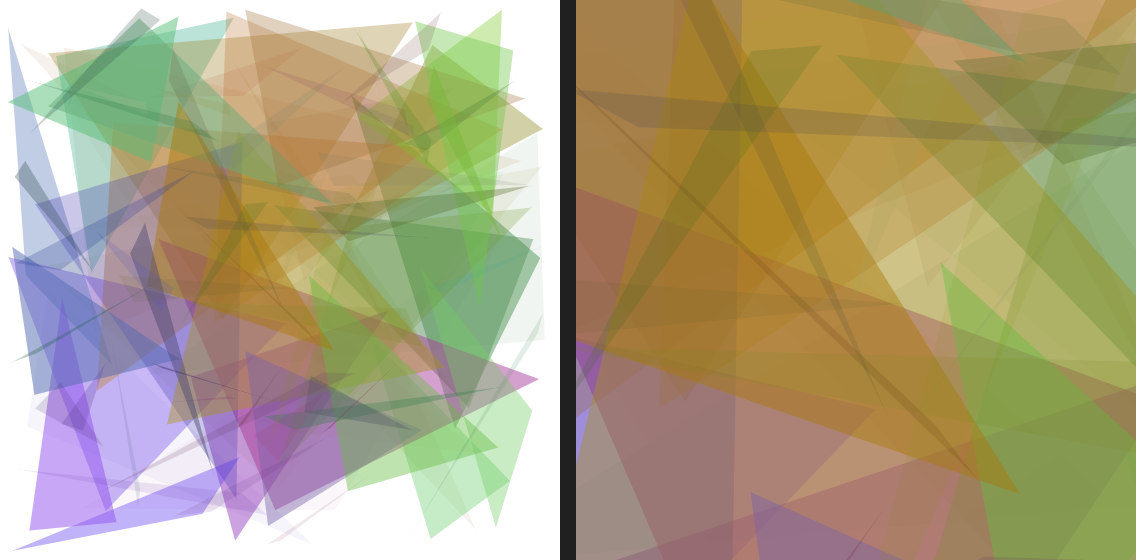
Left: the whole. Right: its middle third, enlarged.
Give the GLSL for this background, as a Shadertoy shader.

```glsl
// Translucent triangles piled on white: faint wide ones, then large ones whose
// ink follows a 3x3 colour layout, then thin slivers. Every corner is kept inside
// the canvas, so the white rim joins itself when the image is tiled.

const int PALE_COUNT = 12;
const int LARGE_COUNT = 27;          // whole passes over the nine layout cells
const int SLIVER_COUNT = 46;
const vec2 PALE_ALPHA = vec2(0.05, 0.17);
const vec2 LARGE_ALPHA = vec2(0.22, 0.52);
const vec2 SLIVER_ALPHA = vec2(0.10, 0.55);
const vec2 LARGE_RADIUS = vec2(0.12, 0.46);
const vec2 SLIVER_LENGTH = vec2(0.14, 0.62);
const vec2 SLIVER_WIDTH = vec2(0.005, 0.075);
const vec2 RIM = vec2(0.012, 0.11);  // least and greatest inset of a corner
const float INK_JITTER = 0.26;
const float TURN = 6.28318;
const vec3 PAPER = vec3(1.0);

// Ink by region, from bottom left to top right
const vec3 INKS[9] = vec3[9](
    vec3(0.45, 0.28, 0.86), vec3(0.55, 0.28, 0.68), vec3(0.40, 0.74, 0.38),
    vec3(0.28, 0.30, 0.76), vec3(0.62, 0.45, 0.11), vec3(0.33, 0.62, 0.25),
    vec3(0.32, 0.74, 0.53), vec3(0.66, 0.39, 0.20), vec3(0.52, 0.70, 0.16));

// Three random values in 0..1 for item i, channel k
vec3 random3(int i, int k) {
    uvec3 v = uvec3(uint(i), uint(k), 17u) * 1664525u + 1013904223u;
    v.x += v.y * v.z; v.y += v.z * v.x; v.z += v.x * v.y;
    v ^= v >> 16u;
    v.x += v.y * v.z; v.y += v.z * v.x; v.z += v.x * v.y;
    return vec3(v >> 8u) / 16777216.0;
}

float pick(vec2 range, float t) { return mix(range.x, range.y, t); }

vec2 direction(float angle) { return vec2(cos(angle), sin(angle)); }

vec2 keepInside(vec2 p, float t) {
    float inset = pick(RIM, t * t);
    return clamp(p, vec2(inset), vec2(1.0 - inset));
}

float cross2(vec2 a, vec2 b) { return a.x * b.y - a.y * b.x; }

// Signed distance to the line a-b, positive on its left
float sideDistance(vec2 p, vec2 a, vec2 b) {
    return cross2(b - a, p - a) / max(length(b - a), 1e-4);
}

// Coverage that fades out strictly within the triangle
float triangle(vec2 p, vec2 a, vec2 b, vec2 c, float pixel) {
    float winding = sign(cross2(b - a, c - a));
    float depth = min(winding * sideDistance(p, a, b),
                  min(winding * sideDistance(p, b, c), winding * sideDistance(p, c, a)));
    return clamp(depth / pixel, 0.0, 1.0);
}

vec3 inkAt(vec2 p, vec3 rnd) {
    ivec2 cell = clamp(ivec2(p * 3.0), ivec2(0), ivec2(2));
    return clamp(INKS[cell.y * 3 + cell.x] + (rnd - 0.5) * INK_JITTER, 0.0, 1.0);
}

void mainImage(out vec4 fragColor, in vec2 fragCoord) {
    vec2 uv = fragCoord / iResolution.xy;
    float pixel = 1.0 / min(iResolution.x, iResolution.y);
    vec3 color = PAPER;

    // Faint wide triangles reaching for the rim
    for (int i = 0; i < PALE_COUNT; i++) {
        vec3 x = random3(i, 1), y = random3(i, 2), r = random3(i, 3);
        vec2 a = keepInside(vec2(x.x, y.x), r.x);
        vec2 b = keepInside(vec2(x.y, y.y), r.y);
        vec2 c = keepInside(vec2(x.z, y.z), r.z);
        vec3 ink = inkAt((a + b + c) / 3.0, random3(i, 4));
        color = mix(color, ink, pick(PALE_ALPHA, r.x) * triangle(uv, a, b, c, pixel));
    }

    // Large triangles, one per layout cell in each pass
    for (int i = 0; i < LARGE_COUNT; i++) {
        int cell = (i * 5) % 9;
        vec3 r = random3(i, 11), reach = random3(i, 12), bend = random3(i, 13);
        vec3 inset = random3(i, 14);
        vec2 center = (vec2(cell % 3, cell / 3) + 0.15 + 0.7 * r.xy) / 3.0;
        vec3 angle = TURN * (vec3(0.0, 1.0, 2.0) / 3.0 + r.z + 0.22 * (bend - 0.5));
        vec2 a = keepInside(center + direction(angle.x) * pick(LARGE_RADIUS, reach.x), inset.x);
        vec2 b = keepInside(center + direction(angle.y) * pick(LARGE_RADIUS, reach.y), inset.y);
        vec2 c = keepInside(center + direction(angle.z) * pick(LARGE_RADIUS, reach.z), inset.z);
        vec3 ink = inkAt(center, random3(i, 15));
        color = mix(color, ink, pick(LARGE_ALPHA, bend.x) * triangle(uv, a, b, c, pixel));
    }

    // Slivers: a tip, and a narrow base at the far end
    for (int i = 0; i < SLIVER_COUNT; i++) {
        vec3 r = random3(i, 21), s = random3(i, 22), t = random3(i, 23);
        vec2 along = direction(TURN * r.z);
        vec2 base = along * pick(SLIVER_LENGTH, s.x * s.x);
        vec2 side = vec2(-along.y, along.x) * pick(SLIVER_WIDTH, s.y * s.y);
        vec2 middle = 0.06 + 0.88 * r.xy;
        vec2 a = keepInside(middle - 0.5 * base, t.x);
        vec2 b = keepInside(middle + 0.5 * base, t.y);
        vec2 c = keepInside(middle + 0.4 * base + side, t.z);
        vec3 ink = mix(inkAt(middle, t), random3(i, 24), 0.4) * mix(0.55, 1.1, s.z);
        color = mix(color, min(ink, 1.0), pick(SLIVER_ALPHA, t.x * t.y) * triangle(uv, a, b, c, pixel));
    }

    fragColor = vec4(color, 1.0);
}
```
